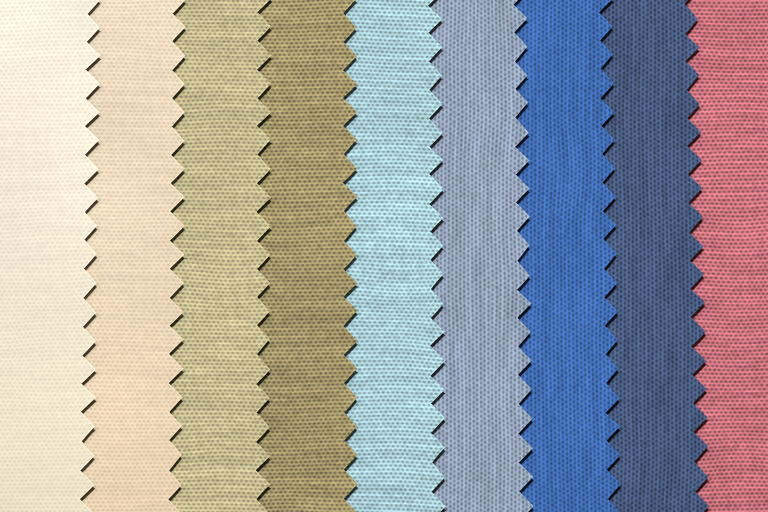
A WebGL 1 fragment shader for this texture:

```glsl
precision highp float;
// Nine overlapping woven fabric swatches with pinked, zigzag right edges.
uniform vec2 u_resolution;

const float TAU = 6.2831853;

float hash(vec2 p) {
  return fract(sin(dot(p, vec2(127.1, 311.7))) * 43758.5);
}

float noise(vec2 p) {
  vec2 c = floor(p), f = fract(p);
  f = f * f * (3.0 - 2.0 * f);
  return mix(mix(hash(c), hash(c + vec2(1, 0)), f.x),
             mix(hash(c + vec2(0, 1)), hash(c + vec2(1, 1)), f.x), f.y);
}

// Dye colour, with the contrast of the weave in alpha.
vec4 dye(float i) {
  if (i < 0.5) return vec4(0.97, 0.94, 0.87, 0.035);
  if (i < 1.5) return vec4(0.93, 0.86, 0.76, 0.055);
  if (i < 2.5) return vec4(0.77, 0.73, 0.56, 0.15);
  if (i < 3.5) return vec4(0.63, 0.58, 0.41, 0.20);
  if (i < 4.5) return vec4(0.66, 0.80, 0.83, 0.17);
  if (i < 5.5) return vec4(0.57, 0.63, 0.71, 0.17);
  if (i < 6.5) return vec4(0.25, 0.42, 0.69, 0.18);
  if (i < 7.5) return vec4(0.28, 0.35, 0.49, 0.22);
  return vec4(0.77, 0.44, 0.48, 0.21);
}

// Plain weave: staggered dashes, lying flat or upright depending on the cloth.
vec3 cloth(vec2 p, float i) {
  vec4 base = dye(i);
  vec2 warp = vec2(noise(p * 9.0 + i * 7.0), noise(p * 9.0 + i * 7.0 + 40.0));
  vec2 q = p + 0.007 * warp;
  q.y += q.x * 0.05 * (hash(vec2(i, 4.0)) - 0.5);
  float upright = step(4.5, i) * step(i, 7.5);
  q = mix(q, q.yx, upright) * vec2(108.0, 132.0);

  float ridge = cos(TAU * q.y);
  float dash = sin(TAU * q.x) * sin(0.5 * TAU * q.y);
  float slub = noise(q * vec2(0.12, 1.0) + i * 31.0) - 0.5;
  float grain = noise(q * 1.6 + i * 17.0) - 0.5;
  float weave = 0.65 * ridge + 0.85 * dash + 0.7 * slub + 0.8 * grain;

  float light = 1.0 + 0.03 * (p.y - 0.5) + 0.05 * (noise(p * 5.0 + i) - 0.5);
  vec3 shade = mix(vec3(1.0), vec3(0.99, 0.97, 0.93), (1.0 - p.y) * step(i, 1.5));
  return base.rgb * shade * light * (1.0 + base.a * weave);
}

// Signed distance to the pinked edge of swatch i, positive on the cloth.
float pinked(vec2 p, float i) {
  float v = 1.0 - p.y;
  float phase = i > 3.5 && abs(i - 6.0) > 0.5 ? 0.71 : 0.0;
  float t = v * (18.2 - 0.3 * v) - phase + 0.08 * noise(vec2(v * 15.0, i * 9.0));
  float tooth = 4.0 * abs(fract(t) - 0.5) - 1.0;
  float middle = mix(0.1836 + 0.1666 * i, 0.170 + 0.1717 * i, v);
  float depth = 0.0115 + 0.003 * noise(vec2(t * 0.9, i * 5.0 + 2.0));
  return 0.72 * (middle + depth * tooth - p.x);
}

void main() {
  vec2 p = gl_FragCoord.xy / u_resolution.y;
  float px = 0.7 / u_resolution.y;
  vec3 color = cloth(p, 8.0);

  // Lay the swatches from right to left, each casting a shadow down and right.
  for (int k = 0; k < 8; k++) {
    float i = 7.0 - float(k);
    float shadow = smoothstep(-0.001, 0.0025, pinked(p + vec2(-0.0015, 0.0075), i));
    float haze = smoothstep(-0.009, 0.006, pinked(p + vec2(-0.002, 0.006), i));
    vec3 dark = color * color * vec3(0.22, 0.20, 0.18);
    color = mix(color * (1.0 - 0.12 * haze), dark, 0.92 * shadow);

    float d = pinked(p, i);
    vec3 fabric = cloth(p, i) * (1.0 + 0.07 * (1.0 - smoothstep(0.0, 0.004, d)));
    color = mix(color, fabric, smoothstep(-px, px, d));
  }
  gl_FragColor = vec4(clamp(color, 0.0, 1.0), 1.0);
}
```
